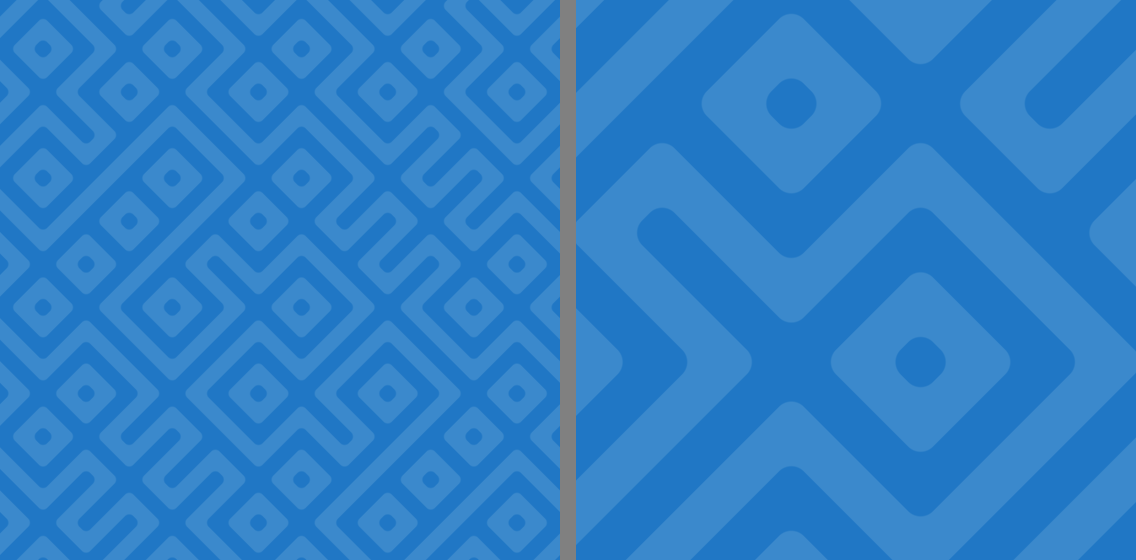
Left: the whole. Right: its middle third, enlarged.
Write a Shadertoy shader that draws this pattern.

```glsl
// Diagonal maze of rounded bands and ringed diamonds on a wrapping 13 x 13 tile grid.

const float TILES = 13.0;                     // tiles across and down
const vec2  GRID_SHIFT = vec2(0.0, 0.135);    // grid offset in tiles, y downward
const vec2  MIRROR_TILE = vec2(6.0, 1.0);     // tile the layout is mirrored about
const float BAND_HALF = 0.25;                 // half band width along a tile side
const float CORNER_RADIUS = 0.135;            // rounding of every bend, in tiles
const float KINK_LINE = 4.0;                  // row and column where the rhythm breaks
const vec3  GROUND_COLOR = vec3(0.125, 0.468, 0.772);
const vec3  BAND_COLOR = vec3(0.233, 0.537, 0.800);

bool onBeat(float k) { return mod(k, 3.0) < 0.5; }

bool kinks(float k) { return k > 1.5 && k != 3.0; }

// Band slope in a tile: +1 rises to the right, -1 falls
float slope(vec2 tile) {
    float halfSpan = floor(TILES * 0.5);
    vec2 k = abs(mod(tile - MIRROR_TILE + halfSpan, TILES) - halfSpan);
    bool falls = onBeat(k.x) == onBeat(k.y);
    if (k.x == KINK_LINE && kinks(k.y)) falls = !falls;
    if (k.y == KINK_LINE && kinks(k.x)) falls = !falls;
    return falls ? -1.0 : 1.0;
}

// Distance to a side, eased into a circular arc where bands turn
float roundBend(float n) {
    float r = CORNER_RADIUS;
    if (n > r * sqrt(0.5)) return n;
    return r * sqrt(2.0) - sqrt(r * r - n * n);
}

void mainImage(out vec4 fragColor, in vec2 fragCoord) {
    vec2 uv = fragCoord / iResolution.xy;
    vec2 p = vec2(uv.x, 1.0 - uv.y) * TILES - GRID_SHIFT;
    vec2 tile = floor(p);
    vec2 q = p - tile - 0.5;
    float s = slope(tile);

    // Bands turn at sides shared with a tile of the other slope
    vec2 side = vec2(q.x < 0.0 ? -1.0 : 1.0, q.y < 0.0 ? -1.0 : 1.0);
    vec2 edge = 0.5 - abs(q);
    if (slope(tile + vec2(side.x, 0.0)) != s) edge.x = roundBend(edge.x);
    if (slope(tile + vec2(0.0, side.y)) != s) edge.y = roundBend(edge.y);
    q = side * (0.5 - edge);

    // Diagonal stripes, measured across the band
    float across = abs(fract(q.x + s * q.y) - 0.5);
    float dist = (across - BAND_HALF) * sqrt(0.5);
    float soft = 0.75 * TILES / min(iResolution.x, iResolution.y);
    float band = 1.0 - smoothstep(-soft, soft, dist);

    fragColor = vec4(mix(GROUND_COLOR, BAND_COLOR, band), 1.0);
}
```
